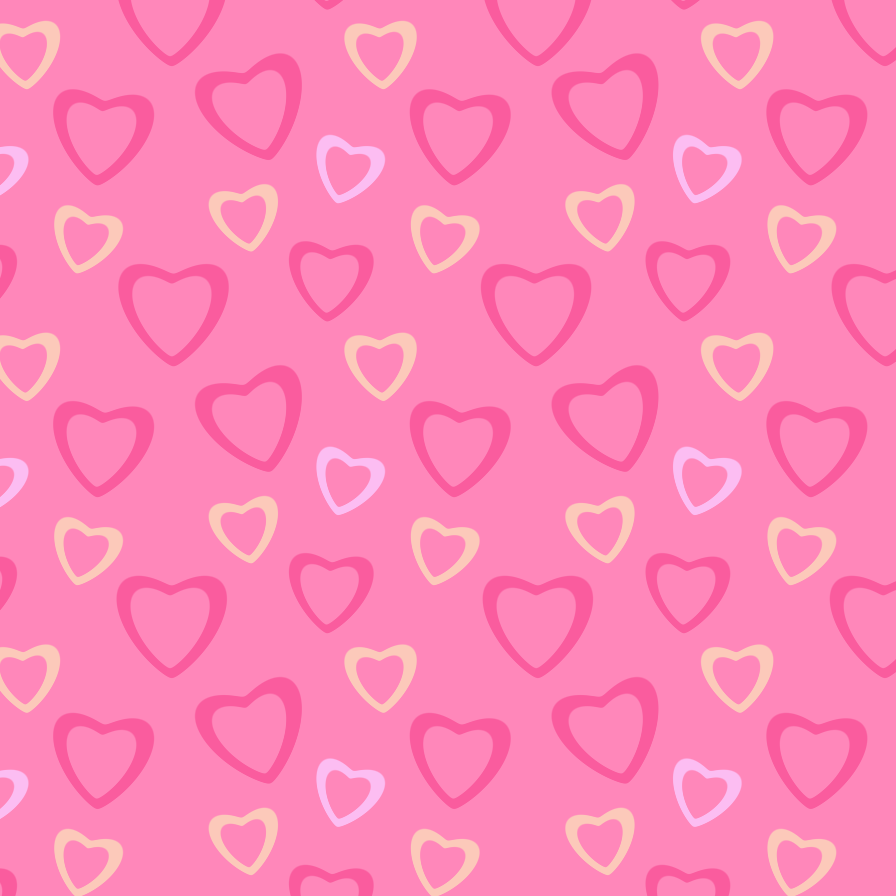
Give the GLSL for this pattern, as a three.js fragment shader.

```glsl
// Scattered heart outlines in hot pink, peach and lilac on a pink ground.
// Eight tilted hearts repeat on a rectangular tile; each ring is a sheared
// circle with a smaller, slightly lopsided copy cut out of it.

#define TILE        vec2(0.398, 0.348)
#define GROUND      vec3(1.00, 0.53, 0.73)
#define HOT_PINK    vec3(0.98, 0.36, 0.62)
#define PEACH       vec3(0.99, 0.79, 0.73)
#define LILAC       vec3(0.99, 0.74, 0.95)
#define HEIGHT      0.84
#define LOBE_SLOPE  0.75
#define ROUNDING    0.004
#define HOLE_SCALE  vec2(0.69, 0.755)
#define HOLE_SHIFT  vec2(-0.03, 0.01)
#define PASTEL_HOLE 0.95

varying vec2 vUv;

// Signed field of a heart: a unit circle sheared upward on both sides.
float heartField(vec2 p) {
  float side = sqrt(p.x * p.x + ROUNDING);
  return length(vec2(p.x, p.y - LOBE_SLOPE * side)) - 1.0;
}

// Coverage of a heart ring of the given half width, tilted counterclockwise.
float heartRing(vec2 p, float size, float tilt, float hole, float pixel) {
  float c = cos(tilt), s = sin(tilt);
  p = vec2(c * p.x + s * p.y, c * p.y - s * p.x) / size;
  p.y = p.y / HEIGHT + 0.125;
  float blur = 0.8 * pixel / size;
  float outer = heartField(p);
  float inner = heartField((p - HOLE_SHIFT) / (HOLE_SCALE * hole));
  float innerBlur = blur / HOLE_SCALE.x;
  return smoothstep(blur, -blur, outer) * smoothstep(-innerBlur, innerBlur, inner);
}

// Index of the repeat whose heart centre is nearest.
vec2 nearestCell(vec2 p, vec2 centre) {
  return floor((p - centre) / TILE + 0.5);
}

// One heart per tile: motif holds centre x, centre y, half width and tilt.
float tiledHeart(vec2 p, vec4 motif, float hole, float pixel) {
  vec2 local = p - motif.xy - nearestCell(p, motif.xy) * TILE;
  return heartRing(local, motif.z, motif.w, hole, pixel);
}

// The largest heart strays from the grid, by column and every third row.
float strayHeart(vec2 p, vec2 centre, float size, float pixel) {
  vec2 cell = nearestCell(p, centre);
  float direction = 2.0 * mod(cell.x, 2.0) - 1.0;
  float sway = direction * (0.0033 + 0.002 * mod(abs(cell.y), 2.0));
  float drop = mod(cell.y + 2.0, 3.0) < 0.5 ? -0.013 : 0.0;
  vec2 local = p - centre - cell * TILE - vec2(sway, drop);
  return heartRing(local, size, 0.0, 1.04, pixel);
}

void main() {
  // Tiles are anchored at the top left corner.
  vec2 p = vUv - vec2(0.0, 1.0);
  float pixel = fwidth(vUv.x);

  float hot = strayHeart(p, vec2(0.197, -0.353), 0.0616, pixel);
  hot = max(hot, tiledHeart(p, vec4(0.113, -0.156, 0.0564, -0.09), 1.0, pixel));
  hot = max(hot, tiledHeart(p, vec4(0.286, -0.126, 0.0603, 0.29), 1.0, pixel));
  hot = max(hot, tiledHeart(p, vec4(0.368, -0.316, 0.0473, -0.07), 1.0, pixel));

  float peach = tiledHeart(p, vec4(0.028, -0.063, 0.0404, 0.06), PASTEL_HOLE, pixel);
  peach = max(peach, tiledHeart(p, vec4(0.275, -0.246, 0.0388, 0.17), PASTEL_HOLE, pixel));
  peach = max(peach, tiledHeart(p, vec4(0.094, -0.271, 0.0387, -0.25), PASTEL_HOLE, pixel));

  float lilac = tiledHeart(p, vec4(0.386, -0.193, 0.0387, -0.28), PASTEL_HOLE, pixel);

  vec3 color = mix(GROUND, HOT_PINK, hot);
  color = mix(color, PEACH, peach);
  color = mix(color, LILAC, lilac);
  gl_FragColor = vec4(color, 1.0);
}
```
